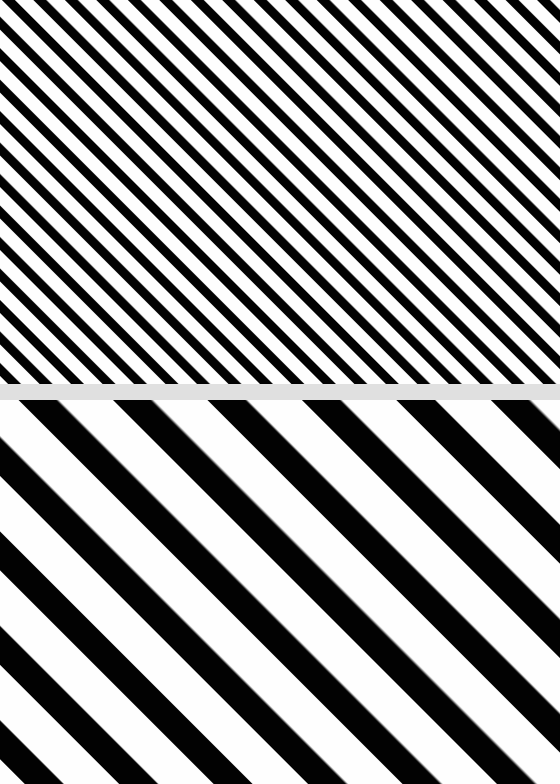
Top: the whole. Bottom: its middle third, enlarged.
Give the GLSL for this pattern, as a Shadertoy shader.

```glsl
// Black diagonal stripes at 45 degrees on white, falling from upper left to lower right.

#define PERIOD 0.08198      // horizontal stripe spacing, in canvas heights
#define DUTY 0.412          // dark share of each period
#define PHASE 0.0218        // centre of the first stripe along the top edge
#define FRINGE 0.0012       // largest extra softness of an upper right edge
#define INK vec3(0.006)
#define PAPER vec3(0.995)

// Pseudo-random value in 0..1 for one stripe.
float hash(float n) {
    return fract(sin(n * 12.99) * 4375.85);
}

void mainImage(out vec4 fragColor, in vec2 fragCoord) {
    vec2 p = fragCoord / iResolution.y;
    float pixel = 1.0 / iResolution.y;

    // Stripe number and position across it, with zero on the centre line.
    float u = (p.x + p.y - 1.0 - PHASE) / PERIOD;
    float stripe = floor(u + 0.5);
    float across = (u - stripe) * PERIOD * sqrt(0.5);

    // Signed distance to the nearer edge, negative inside the ink.
    float edge = abs(across) - 0.5 * DUTY * PERIOD * sqrt(0.5);

    // Upper right edges are slightly softer on some stripes.
    float softness = 0.65 * pixel + FRINGE * hash(stripe) * step(0.0, across);
    float paper = smoothstep(-softness, softness, edge);

    fragColor = vec4(mix(INK, PAPER, paper), 1.0);
}
```
